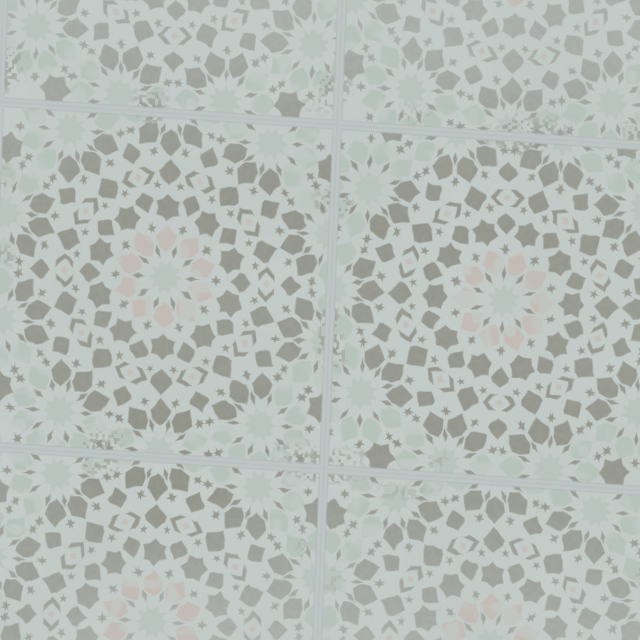
Reproduce this pattern procedurally as a three.js fragment shader.

```glsl
// Worn ceramic tiles with ten-fold star rosettes in pale strapwork.
// Each tile is folded into one mirrored 36 degree sector, where the cells are
// cut as distance functions; noise adds fading, flaking and grime.
varying vec2 vUv;

const float PI = 3.14159265;
const float SECTOR = PI / 10.0;             // half of a 36 degree sector

// Layout, in canvas units
const vec2 TILE_CORNER = vec2(-0.022, 0.303);
const vec2 TILE_ACROSS = vec2(0.528, -0.036);
const vec2 TILE_UP = vec2(0.021, 0.538);

// Motif, in tile units
const vec2 MOTIF_CENTRE = vec2(0.51, 0.524);
const float RING = 0.505;                   // centre to outer rosettes
const float PETAL_AT = 0.113;
const float TINY_AT = 0.148;
const float SQUARE_AT = 0.298;
const float JOINT = 0.013;                  // half width of the grout
const float SOFT = 0.0034;
const float WOBBLE = 0.006;

const vec3 STRAP = vec3(0.762, 0.792, 0.782);
const vec3 DARK = vec3(0.578, 0.583, 0.545);
const vec3 FADED = vec3(0.665, 0.685, 0.665);
const vec3 GREEN = vec3(0.715, 0.765, 0.735);
const vec3 PINK = vec3(0.765, 0.735, 0.710);
const vec3 GROUT = vec3(0.745, 0.772, 0.772);
const vec3 GROOVE = vec3(0.675, 0.700, 0.700);

float hash(vec2 p) {
  vec3 h = fract(vec3(p.xyx) * 0.1031);
  h += dot(h, h.yzx + 33.33);
  return fract((h.x + h.y) * h.z);
}

float noise(vec2 p) {
  vec2 i = floor(p), f = fract(p);
  f = f * f * (3.0 - 2.0 * f);
  return mix(mix(hash(i), hash(i + vec2(1, 0)), f.x),
             mix(hash(i + vec2(0, 1)), hash(i + vec2(1, 1)), f.x), f.y);
}

float ink(float d) { return 1.0 - smoothstep(-SOFT, SOFT, d); }

vec2 polar(float r, float a) { return r * vec2(cos(a), sin(a)); }

// Mirror-fold the plane into one of n sectors around the x axis
vec2 fold(vec2 p, float n) {
  float a = mod(atan(p.y, p.x) + PI / n, 2.0 * PI / n) - PI / n;
  return polar(length(p), abs(a));
}

float star(vec2 p, float n, float tip, float notch) {
  vec2 edge = polar(notch, PI / n) - vec2(tip, 0);
  return dot(fold(p, n) - vec2(tip, 0), normalize(vec2(edge.y, -edge.x)));
}

// Six-sided petal, pointed and widest towards +x
float petal(vec2 p, float len, float wid) {
  p.y = abs(p.y);
  float outer = dot(p - vec2(len, 0), vec2(0.673, 0.740));
  float side = dot(p - vec2(0, wid), vec2(-0.296, 0.955));
  float inner = dot(p + vec2(len, 0), vec2(-0.781, 0.625));
  return max(max(outer, side), inner);
}

void main() {
  // Tile lattice; some tiles are laid a quarter turn round
  vec2 grid = inverse(mat2(TILE_ACROSS, TILE_UP)) * (vUv - TILE_CORNER);
  vec2 id = floor(grid), cell = fract(grid);
  vec2 p = cell - MOTIF_CENTRE;
  if (mod(id.x + id.y, 2.0) > 0.5 && id.y > -0.5) p = vec2(p.y, -p.x);
  p += WOBBLE * (vec2(noise(grid * 45.0), noise(grid * 45.0 + 70.0)) - 0.5);

  // Sector frames: q on the petal axis, b on the axis between petals
  vec2 q = fold(p.yx, 10.0);
  vec2 b = vec2(dot(q, polar(1.0, SECTOR)), dot(q, vec2(-sin(SECTOR), cos(SECTOR))));

  // Nearest rosette: the central one or one of the outer ring
  bool isOuter = q.x > RING * 0.5;
  vec2 s = isOuter ? q - vec2(RING, 0) : q;
  vec2 f = fold(s, 10.0);
  vec2 slit = abs(vec2(dot(f, polar(1.0, SECTOR)) - 0.079, dot(f, vec2(-sin(SECTOR), cos(SECTOR)))));
  float petals = petal(f - vec2(PETAL_AT, 0), 0.040, 0.029);
  float heart = star(polar(1.0, SECTOR).x * s + sin(SECTOR) * vec2(-s.y, s.x), 10.0, 0.049, 0.033);
  bool facesCentre = isOuter && s.x < -0.588 * length(s);

  // Dark cells
  float d = star(q - vec2(0.202, 0), 6.0, 0.039, 0.029);
  d = min(d, petal(q - vec2(0.306, 0), 0.037, 0.033));
  d = min(d, petal(vec2(0.223 - b.x, b.y), 0.031, 0.028));
  d = min(d, petal(b - vec2(0.372, 0), 0.031, 0.029));
  d = min(d, star(b - vec2(0.590, 0), 6.0, 0.046, 0.034));
  d = min(d, star(q - vec2(0.267, 0.035), 5.0, 0.012, 0.006));
  d = min(d, star(f - polar(TINY_AT, SECTOR), 5.0, 0.014, 0.007));
  d = min(d, 0.9 * slit.y + 0.35 * slit.x - 0.0065);
  if (facesCentre) d = min(d, petals);

  // Small squares between dark chevrons
  vec2 k = abs(b - vec2(SQUARE_AT, 0));
  float diamond = (k.x + k.y) * 0.707;
  d = min(d, max(max(diamond - 0.036, 0.024 - diamond), k.x - 0.024));

  // Glaze, faded towards the top and bottom
  float haze = smoothstep(0.12, 0.58, abs(vUv.y - 0.46)) + 0.5 * noise(vUv * 4.0) - 0.2;
  vec3 dark = mix(DARK, FADED, clamp(haze, 0.0, 1.0)) + 0.02 * (noise(grid * 90.0) - 0.5);
  float flake = smoothstep(0.22, 0.5, noise(grid * 30.0 + 11.0));
  vec3 col = STRAP + 0.014 * (noise(vUv * 7.0) - 0.5);
  col = mix(col, isOuter ? GREEN : PINK, ink(petals) * mix(0.35, 1.0, flake));
  col = mix(col, GREEN, ink(heart) * 0.85);
  col = mix(col, PINK, ink(diamond - 0.008) * 0.8);
  col = mix(col, dark, ink(d));

  // Grime speckles, mostly beside the joints
  vec2 border = min(cell, 1.0 - cell);
  float joint = min(border.x, border.y);
  float grime = smoothstep(0.62, 0.8, noise(grid * 9.0 + 5.0)) * (1.0 - smoothstep(0.03, 0.09, joint));
  col = mix(col, DARK, 0.6 * grime * smoothstep(0.45, 0.75, noise(grid * 110.0)));

  // Grout with a groove along each edge and a faint one in the middle
  col = mix(col, GROUT, ink(joint - JOINT));
  col = mix(col, GROOVE, 0.55 * ink(abs(joint - JOINT) - 0.0015) + 0.35 * ink(joint - 0.002));
  gl_FragColor = vec4(col, 1.0);
}
```
